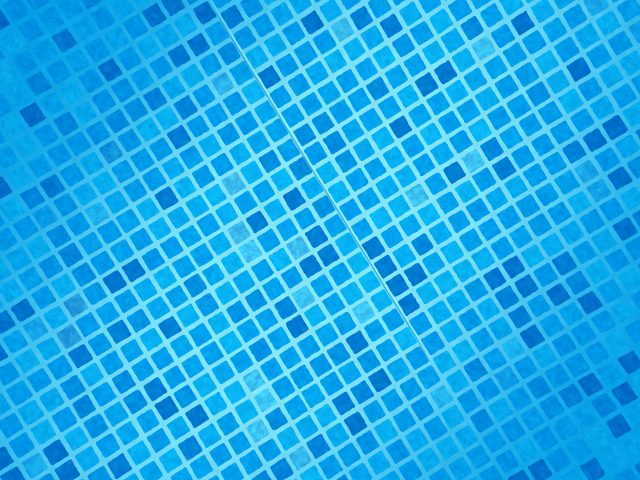
This texture is drawn by a Shadertoy shader. Its source:

```glsl
// Tilted mosaic of small blue pool tiles seen through water, in two sheets that
// meet at a slanted seam. Each grid cell holds a rounded square with hashed tone
// and wear; a diagonal glow lights the pale grout and dims the far corners.

const vec2 PITCH = vec2(0.0445, 0.0460);     // cell size in canvas heights
const vec2 SEAM_POINT = vec2(0.073, 0.005);  // seam position from the centre
const float TILT = 0.553;                    // row angle in radians
const float SHEET_SHIFT = -0.215;            // row offset of the right sheet

const vec3 TILE_DEEP  = vec3(0.00, 0.45, 0.80);
const vec3 TILE_MID   = vec3(0.00, 0.60, 0.91);
const vec3 TILE_LIGHT = vec3(0.03, 0.70, 0.94);
const vec3 TILE_PALE  = vec3(0.30, 0.79, 0.94);
const vec3 GROUT_DIM  = vec3(0.02, 0.63, 0.90);
const vec3 GROUT_LIT  = vec3(0.52, 0.90, 0.98);

float hash(vec2 p) {
    vec3 q = fract(vec3(p.xyx) * 0.1031);
    q += dot(q, q.yzx + 33.33);
    return fract((q.x + q.y) * q.z);
}

float noise(vec2 p) {
    vec2 i = floor(p), f = fract(p);
    f = f * f * (3.0 - 2.0 * f);
    return mix(mix(hash(i), hash(i + vec2(1, 0)), f.x),
               mix(hash(i + vec2(0, 1)), hash(i + vec2(1, 1)), f.x), f.y);
}

float fbm(vec2 p) {
    float sum = 0.0, amp = 0.5;
    for (int i = 0; i < 4; i++) {
        sum += amp * noise(p);
        p = mat2(1.6, 1.2, -1.2, 1.6) * p + 7.3;
        amp *= 0.5;
    }
    return sum;
}

float roundedBox(vec2 p, vec2 halfSize, float radius) {
    vec2 d = abs(p) - halfSize + radius;
    return length(max(d, 0.0)) + min(max(d.x, d.y), 0.0) - radius;
}

// Soft light along a steep diagonal through the centre
float poolGlow(vec2 p) {
    float across = dot(p, vec2(0.8, -0.6));
    float along = dot(p, vec2(0.6, 0.8));
    return exp(-3.0 * across * across - 0.9 * along * along);
}

// Canvas position to grid units, with the seam at x = 0
vec2 gridCoords(vec2 p) {
    p *= 1.0 - 0.09 * dot(p, p);
    p -= SEAM_POINT;
    float c = cos(TILT), s = sin(TILT);
    return vec2(c * p.x + s * p.y, c * p.y - s * p.x) / PITCH;
}

vec3 tileColor(vec2 cell, vec2 local, float glow) {
    float tone = hash(cell + 31.7);
    vec3 color = mix(TILE_DEEP, TILE_MID, smoothstep(0.0, 0.35, tone));
    color = mix(color, TILE_LIGHT, 0.85 * smoothstep(0.5, 1.0, tone));
    float pale = step(0.93, hash(cell + 83.1)) * smoothstep(0.35, 0.85, glow);
    color = mix(color, TILE_PALE, 0.75 * pale);

    // Mottled glaze and fine streaks, turned differently on each tile
    float turn = 6.283 * hash(cell + 5.9);
    vec2 q = mat2(cos(turn), sin(turn), -sin(turn), cos(turn)) * local;
    float mottle = fbm(q * 5.0 + cell * 9.0) - 0.47;
    float streak = noise(q * vec2(4.0, 16.0) + cell * 13.0) - 0.5;
    color += vec3(0.05, 0.13, 0.08) * (mottle + 0.35 * streak) * (1.0 + pale);
    return color + vec3(0.01, 0.09, 0.07) * (glow - 0.6);
}

// Thin raised lip and shadow in the joint, fading out at the lower end
vec3 addSeam(vec3 color, vec2 grid, float blur) {
    float fade = smoothstep(-7.0, -5.0, grid.y) * (1.0 - smoothstep(10.0, 14.0, grid.y));
    float x = grid.x + 0.03 * (noise(vec2(grid.y * 0.8, 4.0)) - 0.5);
    float lip = 1.0 - smoothstep(0.02, 0.02 + blur, abs(x - 0.045));
    float shadow = 1.0 - smoothstep(0.012, 0.012 + blur, abs(x + 0.035));
    color = mix(color, vec3(0.68, 0.95, 0.99), 0.5 * lip * fade);
    return mix(color, vec3(0.04, 0.58, 0.82), 0.6 * shadow * fade);
}

void mainImage(out vec4 fragColor, in vec2 fragCoord) {
    vec2 p = (fragCoord - 0.5 * iResolution.xy) / iResolution.y;
    float blur = 1.0 / (iResolution.y * PITCH.x);
    float glow = poolGlow(p);
    vec2 grid = gridCoords(p);

    // Cells, with the right sheet slid along the seam
    vec2 sheet = grid + vec2(0.0, 0.555 + SHEET_SHIFT * step(0.0, grid.x));
    vec2 cell = floor(sheet);
    vec2 local = fract(sheet) - 0.5;

    // Slightly uneven tile outline
    vec2 jitter = vec2(hash(cell + 2.3), hash(cell + 17.9)) - 0.5;
    vec2 halfSize = vec2(0.405 + 0.025 * (hash(cell + 47.0) - 0.5));
    float edge = roundedBox(local - 0.04 * jitter, halfSize, 0.08);
    edge += 0.035 * (noise(sheet * 7.0) - 0.5);
    float cover = 1.0 - smoothstep(-0.6 * blur, 0.6 * blur, edge);

    vec3 grout = mix(GROUT_DIM, GROUT_LIT, smoothstep(0.15, 0.95, glow));
    grout += 0.06 * (fbm(sheet * 3.0) - 0.5);
    grout = addSeam(grout, grid, blur);
    vec3 color = mix(grout, tileColor(cell, local, glow), cover);
    fragColor = vec4(clamp(color, 0.0, 1.0), 1.0);
}
```
